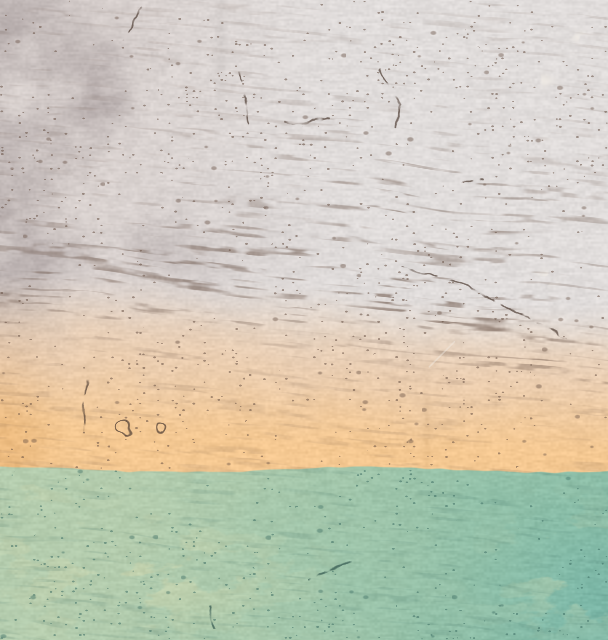
A Shadertoy shader for this texture:

```glsl
// Weathered painted board: pale grey fading to warm orange above a green band.

float hash(vec2 p) {
    vec3 q = fract(vec3(p.xyx) * 0.1031);
    q += dot(q, q.yzx + 33.33);
    return fract((q.x + q.y) * q.z);
}

float noise(vec2 p) {
    vec2 cell = floor(p), f = fract(p);
    f = f * f * (3.0 - 2.0 * f);
    float low = mix(hash(cell), hash(cell + vec2(1, 0)), f.x);
    float high = mix(hash(cell + vec2(0, 1)), hash(cell + vec2(1, 1)), f.x);
    return mix(low, high, f.y);
}

float fbm(vec2 p) {
    float sum = 0.0, gain = 0.5;
    for (int i = 0; i < 5; i++) {
        sum += gain * noise(p);
        p = mat2(1.6, 1.2, -1.2, 1.6) * p + 7.3;
        gain *= 0.5;
    }
    return sum;
}

float segment(vec2 p, vec2 a, vec2 b) {
    vec2 ab = b - a;
    return length(p - a - ab * clamp(dot(p - a, ab) / dot(ab, ab), 0.0, 1.0));
}

// Soft elliptical spot, 1 at its centre.
float spot(vec2 p, vec2 centre, vec2 radius) {
    vec2 d = (p - centre) / radius;
    return exp(-dot(d, d));
}

// Sparse dark pits, one candidate per grid cell.
float specks(vec2 p, float scale, float density) {
    vec2 cell = floor(p * scale);
    vec2 centre = 0.3 + 0.4 * vec2(hash(cell + 3.1), hash(cell + 8.7));
    float radius = 0.12 + 0.16 * hash(cell + 5.9);
    float d = length((fract(p * scale) - centre) * vec2(0.7, 1.0));
    return step(hash(cell), density) * smoothstep(radius + 0.12, radius - 0.1, d);
}

// Thin horizontal wood grain that sags to the right.
float grain(vec2 p, float density) {
    float y = p.y + 0.09 * p.x + 0.012 * noise(p * 7.0);
    float lines = noise(vec2(p.x * 13.0, y * 190.0));
    float breaks = noise(vec2(p.x * 45.0, y * 210.0) + 19.0);
    return smoothstep(0.58, 0.9, lines) * smoothstep(0.2, 0.7, breaks) * density;
}

float cracks(vec2 p) {
    const vec4 lines[11] = vec4[11](
        vec4(0.595, 0.889, 0.625, 0.837), vec4(0.625, 0.837, 0.617, 0.802),
        vec4(0.632, 0.583, 0.729, 0.551), vec4(0.729, 0.551, 0.885, 0.473),
        vec4(0.484, 0.091, 0.553, 0.125), vec4(0.449, 0.805, 0.514, 0.814),
        vec4(0.723, 0.714, 0.755, 0.721), vec4(0.137, 0.408, 0.128, 0.323),
        vec4(0.331, 0.050, 0.336, 0.020), vec4(0.371, 0.889, 0.393, 0.805),
        vec4(0.219, 0.987, 0.195, 0.941));
    vec2 bent = p + 0.016 * (vec2(fbm(p * 32.0), fbm(p * 32.0 + 40.0)) - 0.48);
    float ink = 0.0;
    for (int i = 0; i < 11; i++) {
        float d = segment(bent, lines[i].xy, lines[i].zw);
        ink = max(ink, smoothstep(0.0025, 0.0003, d));
    }
    return ink * smoothstep(0.2, 0.65, noise(p * 90.0));
}

float knot(vec2 p, vec2 centre, float radius) {
    float d = length(p - centre) + 0.012 * (noise(p * 75.0) - 0.5);
    return smoothstep(0.0025, 0.0004, abs(d - radius));
}

// Grey plaster sinking into orange.
vec3 upperPaint(vec2 p, float cloud) {
    float fade = p.y + 0.05 * (p.x - 0.45) + 0.05 * (cloud - 0.48);
    vec3 grey = mix(vec3(0.85, 0.82, 0.81), vec3(0.88, 0.865, 0.86), smoothstep(0.1, 0.6, p.x));
    vec3 col = mix(vec3(0.96, 0.785, 0.57), vec3(0.92, 0.81, 0.70), smoothstep(0.30, 0.45, fade));
    col = mix(col, grey, smoothstep(0.42, 0.56, fade));
    float stain = spot(p, vec2(0.03, 0.86), vec2(0.11, 0.17)) + spot(p, vec2(0.18, 0.84), vec2(0.06, 0.09))
                + 0.9 * spot(p, vec2(0.09, 0.61), vec2(0.24, 0.09));
    col -= vec3(0.19, 0.20, 0.19) * stain * smoothstep(0.32, 0.72, cloud);
    float drip = spot(p, vec2(0.345, 0.92), vec2(0.008, 0.10)) + spot(p, vec2(0.667, 0.33), vec2(0.006, 0.08));
    return col - 0.035 * drip - vec3(0.03, 0.05, 0.07) * smoothstep(0.12, 0.0, p.x) * smoothstep(0.6, 0.3, p.y);
}

// Green band, cooler to the right, with worn pale patches.
vec3 lowerPaint(vec2 p, float cloud) {
    float cool = smoothstep(0.1, 1.0, p.x + 0.35 * (0.13 - p.y) + 0.3 * (cloud - 0.48));
    vec3 col = mix(vec3(0.705, 0.80, 0.68), vec3(0.55, 0.745, 0.655), cool);
    col = mix(col, vec3(0.46, 0.71, 0.66), 0.7 * spot(p, vec2(0.95, 0.03), vec2(0.17, 0.16)));
    float worn = fbm(p * vec2(13.0, 26.0) + 4.0);
    float place = spot(p, vec2(0.23, 0.10), vec2(0.20, 0.08)) + 0.6 * spot(p, vec2(0.9, 0.10), vec2(0.12, 0.09))
                + 0.7 * spot(p, vec2(0.04, 0.20), vec2(0.06, 0.06));
    return mix(col, vec3(0.79, 0.83, 0.68), 0.65 * place * smoothstep(0.52, 0.60, worn));
}

void mainImage(out vec4 fragColor, in vec2 fragCoord) {
    vec2 p = fragCoord / iResolution.y;
    float cloud = fbm(p * 6.0);
    float edge = 0.266 + 0.004 * cos(p.x * 11.0) + 0.003 * (noise(p * 45.0) - 0.5);
    float upper = smoothstep(-0.0015, 0.0015, p.y - edge);
    vec3 col = mix(lowerPaint(p, cloud), upperPaint(p, cloud), upper);

    // Wood grain gathers in slanting bands.
    float band = 0.9 * spot(p + vec2(0.0, 0.25 * p.x), vec2(0.70, 0.85), vec2(0.27, 0.07))
               + spot(p + vec2(0.0, 0.30 * p.x), vec2(0.75, 0.72), vec2(0.30, 0.06))
               + 0.9 * spot(p, vec2(0.25, 0.57), vec2(0.35, 0.09));
    float density = mix(0.3, 0.25 + 0.85 * band, upper);
    vec3 ink = mix(vec3(0.24, 0.43, 0.39), vec3(0.40, 0.31, 0.26), upper);
    col = mix(col, ink, 0.48 * grain(p, density));
    col += 0.045 * (noise(p * vec2(75.0, 290.0)) - 0.5) + 0.035 * (noise(p * 240.0) - 0.5);

    // Pits, cracks and knots.
    float wear = smoothstep(0.38, 0.65, fbm(p * 9.0 + 15.0));
    float pits = specks(p, 180.0, 0.012 + 0.07 * wear) + 0.8 * specks(p, 85.0, 0.012);
    col = mix(col, ink, 0.55 * min(pits, 1.0));
    float marks = max(cracks(p), max(knot(p, vec2(0.194, 0.335), 0.013), knot(p, vec2(0.25, 0.333), 0.006)));
    col = mix(col, ink * 0.75, 0.7 * marks);

    // Pale chips and one bright scratch.
    float chips = spot(p, vec2(0.853, 0.565), vec2(0.014, 0.012)) + spot(p, vec2(0.905, 0.943), vec2(0.012, 0.009))
                + spot(p, vec2(0.849, 0.874), vec2(0.015, 0.010));
    chips *= smoothstep(0.35, 0.6, noise(p * 80.0));
    chips += 0.6 * smoothstep(0.002, 0.0004, segment(p, vec2(0.671, 0.427), vec2(0.710, 0.466)));
    col = mix(col, vec3(0.95, 0.93, 0.90), 0.7 * min(chips, 1.0));
    fragColor = vec4(clamp(col, 0.0, 1.0), 1.0);
}
```
